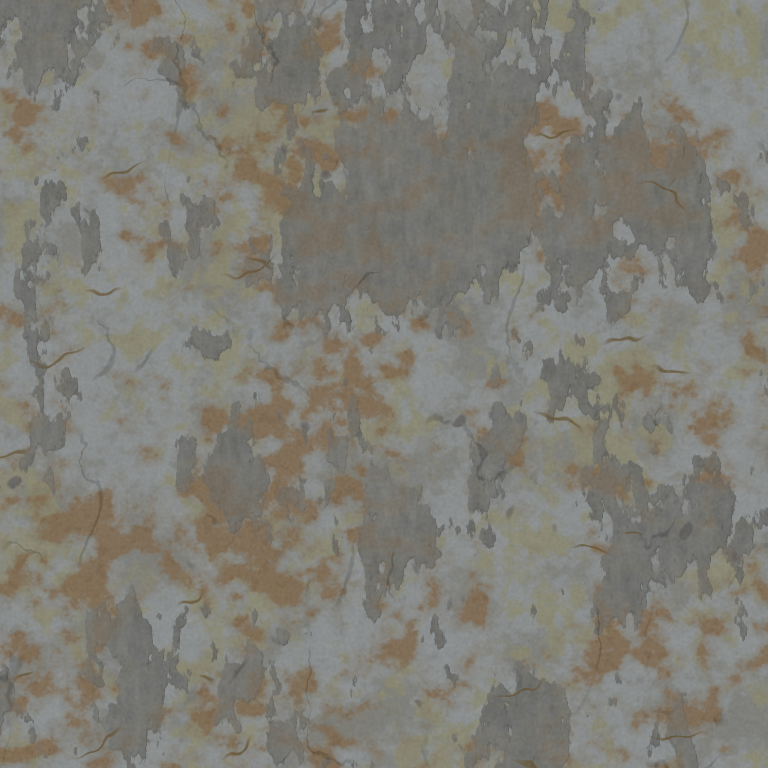
This texture is drawn by a three.js fragment shader. Its source:

```glsl
varying vec2 vUv;

vec2 hash2(vec2 p) {
  p = vec2(dot(p, vec2(127.1, 311.7)), dot(p, vec2(269.5, 183.3)));
  return fract(sin(p) * 43758.5) * 2.0 - 1.0;
}

float gradientNoise(vec2 p) {
  vec2 i = floor(p), f = fract(p);
  vec2 u = f * f * f * (f * (f * 6.0 - 15.0) + 10.0);
  float a = dot(hash2(i), f);
  float b = dot(hash2(i + vec2(1.0, 0.0)), f - vec2(1.0, 0.0));
  float c = dot(hash2(i + vec2(0.0, 1.0)), f - vec2(0.0, 1.0));
  float d = dot(hash2(i + 1.0), f - 1.0);
  return mix(mix(a, b, u.x), mix(c, d, u.x), u.y);
}

float fbm(vec2 p) {
  float sum = 0.0, amplitude = 1.0;
  for (int i = 0; i < 5; i++) {
    sum += amplitude * gradientNoise(p);
    p = mat2(1.6, 1.2, -1.2, 1.6) * p + 7.3;
    amplitude *= 0.56;
  }
  return sum;
}

// Positive where paint has flaked off: one large area plus upright chips
float bareField(vec2 p) {
  vec2 q = (p - vec2(0.55, 0.7)) / vec2(0.25, 0.23);
  float chips = fbm(p * vec2(8.0, 4.5) + 3.1) + 0.45 * fbm(p * vec2(38.0, 19.0) + 51.0);
  return chips + 0.52 * exp(-dot(q, q)) - 0.23;
}

// Short curved scratches, mostly lying flat
float scratches(vec2 p) {
  float mask = 0.0;
  for (int i = 0; i < 22; i++) {
    vec2 seed = vec2(float(i), 4.7);
    vec2 shape = hash2(seed + 30.0);
    vec2 d = p - (hash2(seed) * 0.5 + 0.5);
    float angle = shape.x * 0.7;
    d = mat2(cos(angle), -sin(angle), sin(angle), cos(angle)) * d;
    float halfLength = 0.03 + 0.018 * shape.y;
    float bend = shape.x * 9.0 * d.x * d.x + 0.012 * gradientNoise(d * 40.0 + seed);
    float taper = 1.0 - smoothstep(0.3, 1.0, abs(d.x) / halfLength);
    mask = max(mask, taper * (1.0 - smoothstep(0.0006, 0.0028, abs(d.y - bend))));
  }
  return mask;
}

void main() {
  vec2 uv = vUv;
  float mottle = fbm(uv * 9.0 + 17.0);
  float speckle = fbm(uv * 65.0 + 5.0);
  float grain = gradientNoise(uv * 210.0);

  // Weathered blue-grey paint
  vec3 color = mix(vec3(0.545, 0.56, 0.56), vec3(0.49, 0.495, 0.48),
                   smoothstep(-0.05, 0.4, mottle + 0.5 * speckle));

  // Pale yellow stains
  float yellowField = 0.8 * fbm(uv * 4.5 + 80.0) + 0.8 * fbm(uv * 26.0 + 9.0);
  float yellow = smoothstep(0.0, 0.38, yellowField);
  color = mix(color, vec3(0.54, 0.53, 0.43), yellow * 0.8);

  // Bare metal, with streaks and a shaded rim
  float field = bareField(uv);
  float bare = smoothstep(-0.02, 0.04, field);
  float streaks = fbm(uv * vec2(70.0, 22.0) + 33.0);
  vec3 metal = vec3(0.435, 0.438, 0.425) + 0.045 * streaks + 0.05 * mottle;
  color = mix(color, metal, bare * 0.92);
  float rim = 1.0 - smoothstep(0.0, 0.06, abs(field - 0.03));
  float relief = bareField(uv + vec2(-0.002, 0.003)) - field;
  color -= rim * (0.025 + 0.35 * clamp(relief, -0.1, 0.2));

  // Rust clouds breaking up into spots
  float rustField = 0.85 * fbm(uv * vec2(3.8, 4.6) + 120.0)
                  + 0.75 * fbm(uv * vec2(20.0, 23.0) + 61.0);
  float rust = smoothstep(0.07, 0.34, rustField);
  vec3 rustColor = mix(vec3(0.5, 0.415, 0.315), vec3(0.46, 0.37, 0.27),
                       smoothstep(0.0, 0.4, speckle));
  color = mix(color, rustColor, rust * mix(0.85, 0.4, bare));
  float halo = smoothstep(-0.15, 0.15, rustField) * (1.0 - rust);
  color = mix(color, vec3(0.49, 0.46, 0.4), halo * 0.3);

  // Hairline cracks in a few places
  float crackLine = abs(gradientNoise(uv * vec2(9.0, 5.0) + 0.25 * mottle + 44.0));
  float crackArea = smoothstep(0.05, 0.3, fbm(uv * 6.0 + 71.0));
  color -= 0.07 * crackArea * (1.0 - smoothstep(0.004, 0.016, crackLine));

  // Scratches, dark pits and fine grain
  color = mix(color, vec3(0.4, 0.33, 0.21), scratches(uv) * 0.75);
  float pits = smoothstep(0.42, 0.56, gradientNoise(uv * vec2(34.0, 28.0) + 13.0));
  color = mix(color, vec3(0.34, 0.33, 0.33), pits * 0.6);
  color += 0.03 * grain + 0.03 * speckle;

  gl_FragColor = vec4(color, 1.0);
}
```
